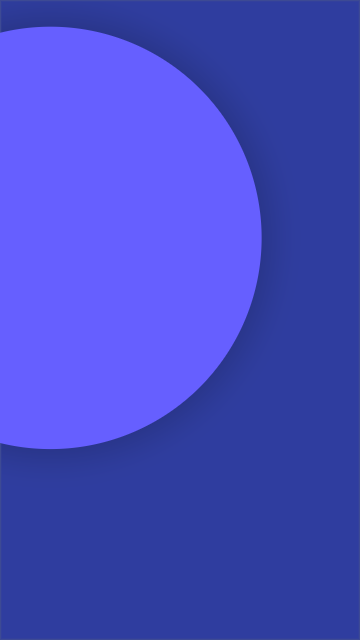
This background is drawn by a WebGL 1 fragment shader. Its source:

```glsl
precision highp float;
// A large flat violet disc, cut by the left side, on a deep blue field.
// The disc is a distance function that also drives its soft shadow;
// a hairline frame runs round the field underneath the disc.

uniform vec2 u_resolution;

// Lengths are in units of the canvas height
#define DISC_CENTER vec2(0.0788, 0.6283)
#define DISC_RADIUS 0.3300
#define SHADOW_REACH 0.065
#define SHADOW_STRENGTH 0.24
#define FRAME_WIDTH 0.00195
#define FIELD_COLOR vec3(0.185, 0.240, 0.622)
#define DISC_COLOR vec3(0.400, 0.373, 1.000)
#define FRAME_COLOR vec3(0.240, 0.290, 0.580)

// Coverage of a shape from its signed distance, smoothed over one pixel
float coverage(float dist, float pixel) {
  return clamp(0.5 - dist / pixel, 0.0, 1.0);
}

void main() {
  float pixel = 1.0 / u_resolution.y;
  vec2 size = u_resolution * pixel;
  vec2 p = gl_FragCoord.xy * pixel;
  float disc = length(p - DISC_CENTER) - DISC_RADIUS;

  // Field with the soft shadow around the disc
  float shadow = 1.0 - smoothstep(-SHADOW_REACH, SHADOW_REACH, disc);
  vec3 color = FIELD_COLOR * (1.0 - SHADOW_STRENGTH * shadow);

  // Hairline frame along the canvas edges
  vec2 toEdge = min(p, size - p);
  float frame = min(toEdge.x, toEdge.y) - FRAME_WIDTH;
  color = mix(color, FRAME_COLOR, coverage(frame, pixel));

  // Disc on top
  color = mix(color, DISC_COLOR, coverage(disc, pixel));

  gl_FragColor = vec4(color, 1.0);
}
```
